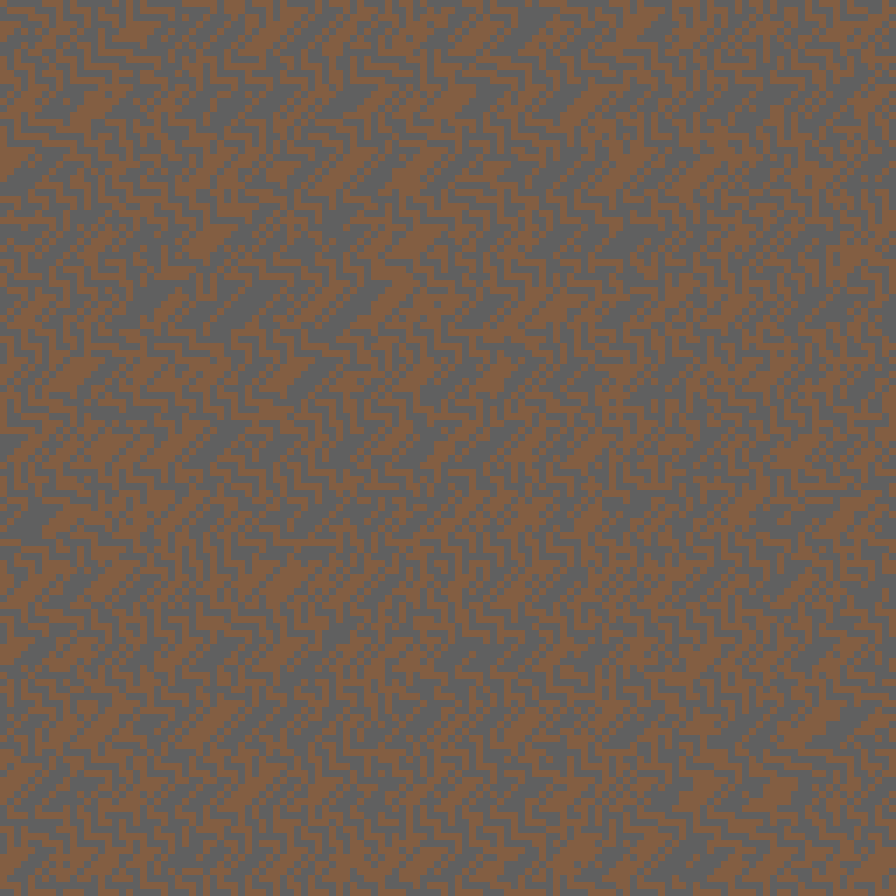
A Shadertoy shader for this pattern:

```glsl
#define CELLS 128.0
#define BANDS 13.0
#define RUN_LENGTH 5.0
#define SOLID_MIN 2.0
#define SOLID_SPREAD 3.0
#define TONE_SLIPS 0.25
#define BLOB_SHARE 0.48
#define EDGE_WOBBLE 0.2
#define STRAYS 0.055
#define GREY vec3(0.378, 0.378, 0.378)
#define BROWN vec3(0.512, 0.369, 0.257)

float hash(vec2 p) {
    return fract(sin(dot(p, vec2(12.9898, 78.233)) + 4.137) * 43758.5453);
}

float parity(float n) {
    return mod(n, 2.0);
}

// Diagonal sequence: solid runs of opposing tone, joined by alternating cells
float diagonalBit(float d, float band) {
    float run = floor(d / RUN_LENGTH);
    float place = d - run * RUN_LENGTH;
    float solid = SOLID_MIN + floor(hash(vec2(run, 3.0)) * SOLID_SPREAD);
    float slip = step(hash(vec2(run, band + 41.0)), TONE_SLIPS);
    return parity(run + slip + max(place - solid + 1.0, 0.0));
}

// Row sequence: constant rows make slanted blobs, alternating rows make stairs
float rowBit(float row, float phase, float run) {
    float band = floor(phase);
    float tone = step(0.5, hash(vec2(band, 19.0)));
    float wobble = EDGE_WOBBLE * (hash(vec2(run, band + 87.0)) - 0.5);
    bool blobRow = abs(fract(phase) - 0.5) < 0.5 * BLOB_SHARE + wobble;
    return blobRow ? tone : parity(row);
}

float stitch(vec2 cell) {
    float d = cell.x - cell.y;
    float phase = (cell.y + 0.5) * BANDS / CELLS;
    float stray = step(hash(cell + 150.0), STRAYS);
    return parity(diagonalBit(d, floor(phase))
        + rowBit(cell.y, phase, floor(d / RUN_LENGTH)) + stray);
}

void mainImage(out vec4 fragColor, in vec2 fragCoord) {
    vec2 grid = fragCoord / iResolution.y * CELLS - 0.5;
    vec2 cell = floor(grid);

    // Blend neighbouring cells over one pixel at their shared edges
    float pixel = CELLS / iResolution.y;
    vec2 blend = clamp((fract(grid) - 0.5) / pixel + 0.5, 0.0, 1.0);
    float lower = mix(stitch(cell), stitch(cell + vec2(1.0, 0.0)), blend.x);
    float upper = mix(stitch(cell + vec2(0.0, 1.0)), stitch(cell + 1.0), blend.x);

    fragColor = vec4(mix(GREY, BROWN, mix(lower, upper, blend.y)), 1.0);
}
```
